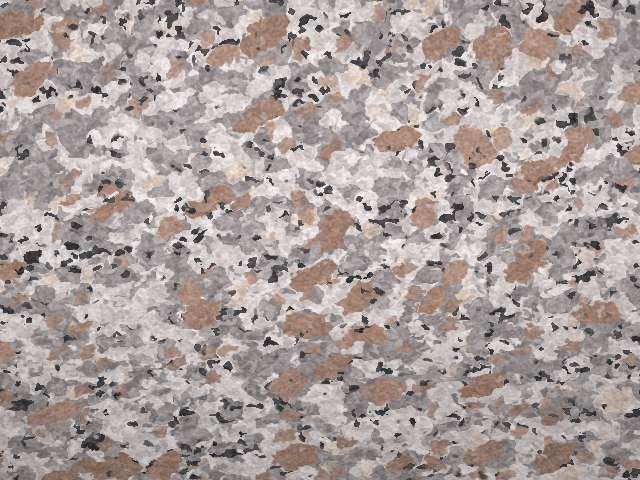
Write a Shadertoy shader that draws this texture.

```glsl
// Polished granite: white feldspar, grey quartz, slanted pink crystals and black mica flecks.

vec2 hash2(vec2 cell) {
    vec2 k = vec2(dot(cell, vec2(127.1, 311.7)), dot(cell, vec2(269.5, 183.3)));
    return fract(sin(k) * 43758.5);
}

mat2 rotation(float angle) {
    float c = cos(angle), s = sin(angle);
    return mat2(c, -s, s, c);
}

// Cellular noise: two random values per grain, blended across the grain borders
vec2 mosaic(vec2 p, float sharpness) {
    vec2 base = floor(p), sum = vec2(0.0);
    float total = 0.0;
    for (int j = -1; j <= 1; j++)
    for (int i = -1; i <= 1; i++) {
        vec2 cell = base + vec2(i, j);
        float weight = exp(-sharpness * length(cell + hash2(cell) - p));
        sum += weight * hash2(cell + 71.0);
        total += weight;
    }
    return sum / total;
}

// Scattered slanted blocks: x is the signed distance in cells, y a random tone
vec2 crystals(vec2 p, float presence) {
    vec2 base = floor(p), nearest = vec2(9.0, 0.5);
    for (int j = -1; j <= 1; j++)
    for (int i = -1; i <= 1; i++) {
        vec2 cell = base + vec2(i, j);
        vec2 pick = hash2(cell + 17.0), shape = hash2(cell + 43.0);
        if (pick.x > presence) continue;
        vec2 local = rotation(0.7 + 1.1 * (pick.y - 0.5)) * (cell + hash2(cell) - p);
        local.x += 0.5 * (shape.y - 0.5) * local.y;
        vec2 halfSize = vec2(mix(0.2, 0.43, shape.x), mix(0.14, 0.25, shape.y));
        vec2 edge = abs(local) - halfSize;
        float corner = dot(abs(local), vec2(0.6, 0.8)) - dot(halfSize, vec2(0.45, 0.6));
        float d = max(max(edge.x, edge.y), corner);
        if (d < nearest.x) nearest = vec2(d, shape.x);
    }
    return nearest;
}

void mainImage(out vec4 fragColor, in vec2 fragCoord) {
    vec2 uv = fragCoord / iResolution.xy;
    vec2 p = fragCoord / iResolution.y;

    // The slab recedes a little, so grains flatten towards the bottom
    p.y -= 0.22 * (1.0 - uv.y) * (1.0 - uv.y);

    // Ragged grain outlines
    vec2 wobble = mosaic(p * 45.0, 7.0) - 0.5;
    vec2 fray = mosaic(p * 110.0 + 9.0, 7.0) - 0.5;
    vec2 q = p + 0.016 * wobble + 0.008 * fray;

    // Feldspar and quartz ground
    vec2 grain = mosaic(q * 75.0, 14.0);
    vec2 patches = mosaic(rotation(0.5) * q * vec2(24.0, 28.0) + 5.0, 20.0);
    float quartz = smoothstep(0.45, 0.6, patches.x + 0.35 * (grain.x - 0.5));
    vec3 white = mix(vec3(0.76, 0.725, 0.72), vec3(0.92, 0.895, 0.895), grain.y);
    white *= mix(vec3(1.0), vec3(1.0, 0.95, 0.89), smoothstep(0.86, 0.95, patches.y));
    vec3 grey = mix(vec3(0.52, 0.49, 0.495), vec3(0.71, 0.68, 0.685), grain.y);
    vec3 color = mix(white, grey, quartz);

    // Pink crystals, large and small
    vec2 large = crystals(q * 7.5, 0.5);
    vec2 small = crystals(q * 16.0 + 31.0, 0.32);
    float ragged = 0.008 * (grain.x - 0.5);
    float inLarge = 1.0 - smoothstep(-0.002, 0.002, large.x / 7.5 + ragged);
    float inSmall = 1.0 - smoothstep(-0.002, 0.002, small.x / 16.0 + ragged);
    float pink = max(inLarge, 0.85 * inSmall);
    float tone = mix(small.y, large.y, inLarge);
    vec3 pinkColor = mix(vec3(0.70, 0.575, 0.515), vec3(0.61, 0.485, 0.425), tone);
    pinkColor += 0.07 * (grain.y - 0.5);
    color = mix(color, pinkColor, pink * (1.0 - 0.6 * smoothstep(0.88, 0.96, grain.x)));

    // Pale cracks in the crystals
    float crack = abs(mosaic(q * vec2(26.0, 34.0) + 3.0, 6.0).x - 0.5);
    color += 0.06 * max(pink, quartz) * (1.0 - smoothstep(0.0, 0.035, crack));

    // Black mica, gathered in clusters outside the pink
    float cluster = mosaic(p * 19.0 + 13.0, 6.0).x - 0.5;
    float fleck = mosaic(q * 72.0 + 57.0, 16.0).x + 0.32 * cluster - 0.1 * pink;
    vec3 mica = mix(vec3(0.19, 0.19, 0.205), vec3(0.36, 0.35, 0.36), grain.y);
    color = mix(color, mica, smoothstep(0.85, 0.93, fleck));

    // Fine mottling, then soft light that fades to the bottom and corners
    color += 0.12 * (mosaic(p * 190.0, 8.0).x - 0.5);
    vec2 off = uv - vec2(0.5, 0.6);
    color *= mix(0.92, 1.03, smoothstep(0.0, 0.6, uv.y)) - 0.2 * dot(off, off);

    fragColor = vec4(clamp(color, 0.0, 1.0), 1.0);
}
```
